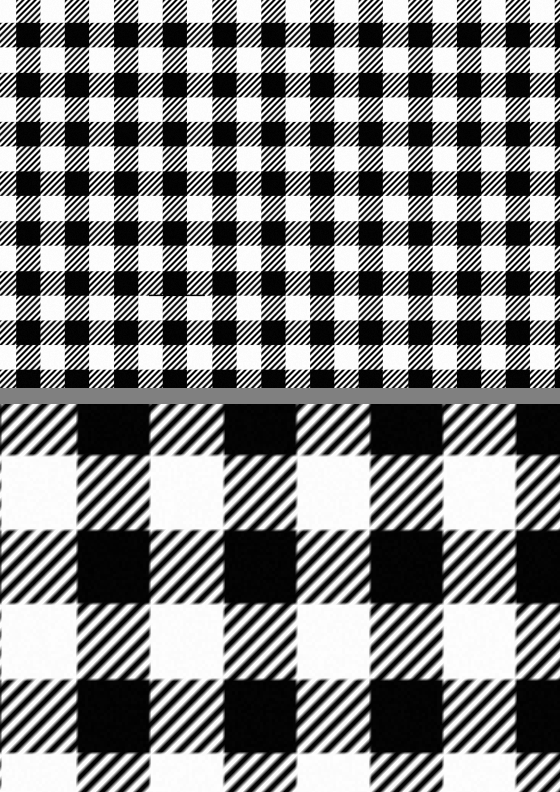
Top, the full canvas; bottom, a detail of the centre.
A WebGL 2 fragment shader for this pattern:

```glsl
#version 300 es
precision highp float;
// Black and white gingham check, with diagonal twill where the bands cross white.

uniform vec2 u_resolution;
out vec4 outColor;

const vec2 REPEATS = vec2(11.43, 7.83);      // checks across and down the canvas
const vec2 ORIGIN = vec2(0.327, -0.130);     // lower left corner of a black block, in checks
const float BAND_WIDTH = 0.495;              // dark band, as a share of one check
const float BAND_SOFTNESS = 0.022;           // blur of the band edges, in checks
const float BAND_JITTER = 0.008;             // uneven band edges, in checks
const float TWILL_LINES = 8.0;               // diagonal lines per check
const float TWILL_PHASE = 0.0;
const float TWILL_DARK = 0.48;               // dark share of the twill
const float TWILL_SOFTNESS = 0.28;           // blur of a line edge, in line periods
const float GRAIN_CELLS = 48.0;              // grain cells per check
const float GRAIN_AMOUNT = 0.015;
const vec2 FLAW_START = vec2(2.72, 2.0);     // one stray dark thread, in checks
const float FLAW_LENGTH = 1.12;
const float FLAW_RADIUS = 0.015;
const vec3 WHITE = vec3(0.99);
const vec3 BLACK = vec3(0.012);

float hash(vec2 p) {
    vec3 q = fract(vec3(p.xyx) * 0.1031);
    q += dot(q, q.yzx + 33.33);
    return fract((q.x + q.y) * q.z);
}

// Linear edge: 0 outside, 1 inside a negative distance.
float coverage(float distanceToEdge, float blur) {
    return clamp(0.5 - distanceToEdge / blur, 0.0, 1.0);
}

// Dark band occupying the first part of each unit, with slightly uneven edges.
float band(float x, float seed, float blur) {
    float center = 0.5 * BAND_WIDTH;
    float index = floor(x - center + 0.5);
    float jitter = (hash(vec2(index + 40.0, seed)) - 0.5) * 2.0 * BAND_JITTER;
    float d = abs(x - index - center - jitter) - center;
    return coverage(d, blur);
}

// Lines rising to the right.
float twill(vec2 p, float pixel) {
    float phase = (p.x - p.y) * TWILL_LINES + TWILL_PHASE;
    float d = abs(fract(phase) - 0.5) - 0.5 * TWILL_DARK;
    return coverage(d, max(TWILL_SOFTNESS, pixel * TWILL_LINES));
}

float strayThread(vec2 p, float blur) {
    vec2 q = p - FLAW_START;
    q.x -= clamp(q.x, 0.0, FLAW_LENGTH);
    return coverage(length(q) - FLAW_RADIUS, blur);
}

void main() {
    vec2 p = gl_FragCoord.xy / u_resolution * REPEATS - ORIGIN;
    vec2 pixel = REPEATS / u_resolution;
    vec2 blur = max(vec2(BAND_SOFTNESS), pixel);

    // Both bands give black, one band gives twill, none gives white.
    float column = band(p.x, 3.0, blur.x);
    float row = band(p.y, 17.0, blur.y);
    float both = column * row;
    float single = column + row - 2.0 * both;
    float dark = both + single * twill(p, max(pixel.x, pixel.y));
    dark = max(dark, strayThread(p, blur.y));

    // Faint grain, as on a worn print.
    float grain = hash(floor((p + 2.0) * GRAIN_CELLS)) - 0.5;
    vec3 color = mix(WHITE, BLACK, dark) + grain * GRAIN_AMOUNT;
    outColor = vec4(clamp(color, 0.0, 1.0), 1.0);
}
```
